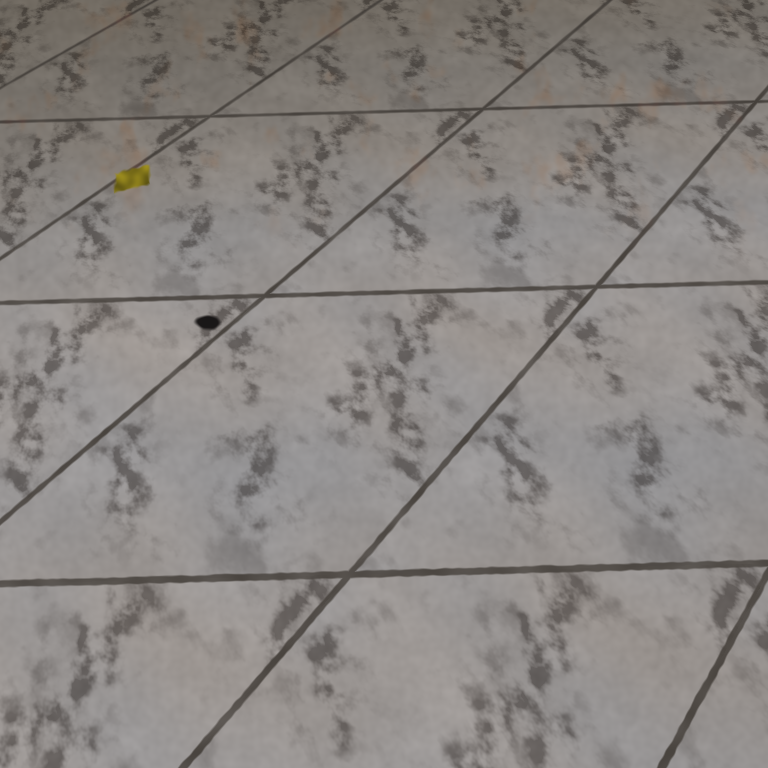
Reproduce this texture procedurally as a Shadertoy shader.

```glsl
// Marbled floor tiles seen at a slant: a perspective map gives tile coordinates,
// every tile carries the same veined print (warped strokes eroded by noise),
// then come grout, rust stains, a yellow leaf scrap, a dark speck and soft light.

#define LINE_TILT 0.027      // slope of the cross joints on the canvas
#define DEPTH 0.178          // perspective shrink per tile row
#define LEAN 0.97            // sideways shift of a tile per row
#define GROUT_HALF 0.0098    // half joint width, in tiles
#define SOFTNESS 0.0016      // edge blur, in canvas units
#define VEIN_REACH 0.075     // spread of a vein, in tiles
#define VEIN_DEPTH 0.36      // darkening inside veins
#define MOTTLE 0.085         // cloudy tone variation
#define LIT_STONE vec3(0.608, 0.593, 0.587)
#define SHADED_STONE vec3(0.430, 0.405, 0.370)
#define GROUT_COLOR vec3(0.285, 0.265, 0.245)

vec2 hash2(vec2 p) {
    vec3 h = fract(p.xyx * vec3(0.1031, 0.1030, 0.0973));
    h += dot(h, h.yzx + 33.33);
    return fract((h.xx + h.yz) * h.zy);
}

float corner(vec2 cell, vec2 offset) {
    float angle = 6.28318 * hash2(cell).x;
    return dot(vec2(cos(angle), sin(angle)), offset);
}

float gradientNoise(vec2 p) {
    vec2 i = floor(p), f = fract(p), e = vec2(1, 0);
    vec2 s = f * f * f * (f * (f * 6.0 - 15.0) + 10.0);
    return mix(mix(corner(i, f), corner(i + e, f - e), s.x),
               mix(corner(i + e.yx, f - e.yx), corner(i + 1.0, f - 1.0), s.x), s.y);
}

float fbm(vec2 p) {
    float sum = 0.0, gain = 0.7;
    for (int k = 0; k < 4; k++) {
        sum += gain * gradientNoise(p);
        p = mat2(1.6, 1.2, -1.2, 1.6) * p + 7.3;
        gain *= 0.55;
    }
    return sum;
}

float segmentDistance(vec2 p, vec2 a, vec2 b) {
    vec2 ab = b - a;
    return length(p - a - ab * clamp(dot(p - a, ab) / dot(ab, ab), 0.0, 1.0));
}

// Canvas (y down) to tile coordinates
vec2 tileCoords(vec2 p) {
    float y = p.y + LINE_TILT * p.x;
    float row = (y - 0.1589) / (0.1654 + DEPTH * y);
    float column = (p.x * (1.0 - DEPTH * row) - 0.2734 + 0.3457 * row) / 0.3555;
    return vec2(column, row);
}

// Vein strength of the print shared by all tiles
float veins(vec2 q, vec2 variation) {
    const vec4 strokes[8] = vec4[8](
        vec4(0.47, 0.06, 0.34, 0.19), vec4(0.34, 0.19, 0.13, 0.37),
        vec4(0.34, 0.20, 0.28, 0.44), vec4(0.28, 0.44, 0.24, 0.52),
        vec4(-0.10, 0.14, -0.12, 0.28), vec4(-0.12, 0.45, -0.15, 0.57),
        vec4(-0.45, 0.45, -0.49, 0.62), vec4(0.90, 0.04, 0.81, 0.15));
    vec2 warped = q + 0.09 * vec2(fbm(q * 9.0 + 3.0), fbm(q * 9.0 + 21.0));
    float d = 1.0;
    for (int k = 0; k < 8; k++)
        d = min(d, segmentDistance(warped, strokes[k].xy, strokes[k].zw));
    float erosion = fbm(q * 17.0 + 5.0 + 0.03 * variation);
    float core = smoothstep(VEIN_REACH, 0.0, d) * smoothstep(-0.28, 0.30, erosion);
    float halo = smoothstep(0.20, 0.0, d) * smoothstep(0.0, 0.45, erosion);
    float patches = smoothstep(0.08, 0.5, fbm(q * 5.0 + 40.0) + 0.35 * erosion);
    return clamp(core + 0.35 * halo + 0.4 * patches, 0.0, 1.0);
}

void mainImage(out vec4 fragColor, in vec2 fragCoord) {
    vec2 p = fragCoord / iResolution.xy;
    p.y = 1.0 - p.y;
    vec2 tile = tileCoords(p), local = fract(tile), id = floor(tile);
    vec2 variation = hash2(id + 17.0);
    vec2 q = vec2(local.x - LEAN * local.y, 0.75 * local.y);

    // Light falls off towards the far left corner
    float light = smoothstep(-0.05, 0.50, p.y + 0.12 * p.x);
    vec3 color = mix(SHADED_STONE, LIT_STONE, light);
    color *= 1.0 - 0.06 * smoothstep(0.6, 1.2, p.x) * p.y;

    // Stone: cloudy tone, cool tint, veins, grain
    float cloud = fbm(q * 4.0 + 11.0 + 0.6 * variation);
    color *= 1.0 + MOTTLE * cloud + 0.03 * (variation.x - 0.5);
    color += vec3(-0.02, 0.0, 0.022) * gradientNoise(q * 3.0 + 60.0) * light;
    color *= 1.0 - VEIN_DEPTH * veins(q, variation) * vec3(0.96, 1.0, 1.02);
    color += 0.022 * gradientNoise(p * 95.0) + 0.018 * gradientNoise(p * 48.0 + 9.0);

    // Rust stains along the far joints
    float rust = smoothstep(0.12, 0.5, fbm(p * vec2(15.0, 11.0) + 2.0));
    rust *= smoothstep(0.36, 0.16, p.y);
    color = mix(color, color * vec3(1.04, 0.88, 0.76), 0.6 * rust);

    // Grout, slightly ragged, with blur held constant on the canvas
    vec2 slopeX = tileCoords(p + vec2(0.001, 0)) - tile;
    vec2 slopeY = tileCoords(p + vec2(0, 0.001)) - tile;
    vec2 blur = sqrt(slopeX * slopeX + slopeY * slopeY) * 1000.0;
    blur *= max(SOFTNESS, 0.8 / iResolution.y);
    vec2 joint = abs(local - 0.5);
    float ragged = GROUT_HALF * (1.0 + 0.35 * gradientNoise(p * 70.0));
    vec2 lines = 1.0 - smoothstep(ragged - blur, ragged + blur, 0.5 - joint);
    float wear = 0.88 + 0.25 * gradientNoise(p * 24.0);
    vec3 grout = GROUT_COLOR * mix(0.88, 1.0, light) * (1.0 + 0.3 * rust * vec3(1, 0, 0));
    color = mix(color, grout, max(lines.x, lines.y) * clamp(wear, 0.0, 1.0));

    // Yellow leaf scrap
    vec2 leaf = mat2(0.97, 0.24, -0.24, 0.97) * (p - vec2(0.172, 0.233));
    leaf += 0.004 * vec2(gradientNoise(p * 90.0), gradientNoise(p * 90.0 + 5.0));
    float leafEdge = max(abs(leaf.x + 0.3 * leaf.y) - 0.023, abs(leaf.y) - 0.012);
    vec3 leafColor = vec3(0.51, 0.46, 0.10) * (1.0 + 0.5 * gradientNoise(p * 60.0));
    color = mix(color, leafColor, smoothstep(0.002, -0.002, leafEdge));

    // Dark speck
    vec2 speck = (p - vec2(0.271, 0.420)) * vec2(1.0, 1.6);
    float speckEdge = length(speck) - 0.0145 - 0.005 * gradientNoise(p * 80.0);
    color = mix(color, vec3(0.10, 0.09, 0.09), smoothstep(0.004, -0.004, speckEdge));

    fragColor = vec4(clamp(color, 0.0, 1.0), 1.0);
}
```
